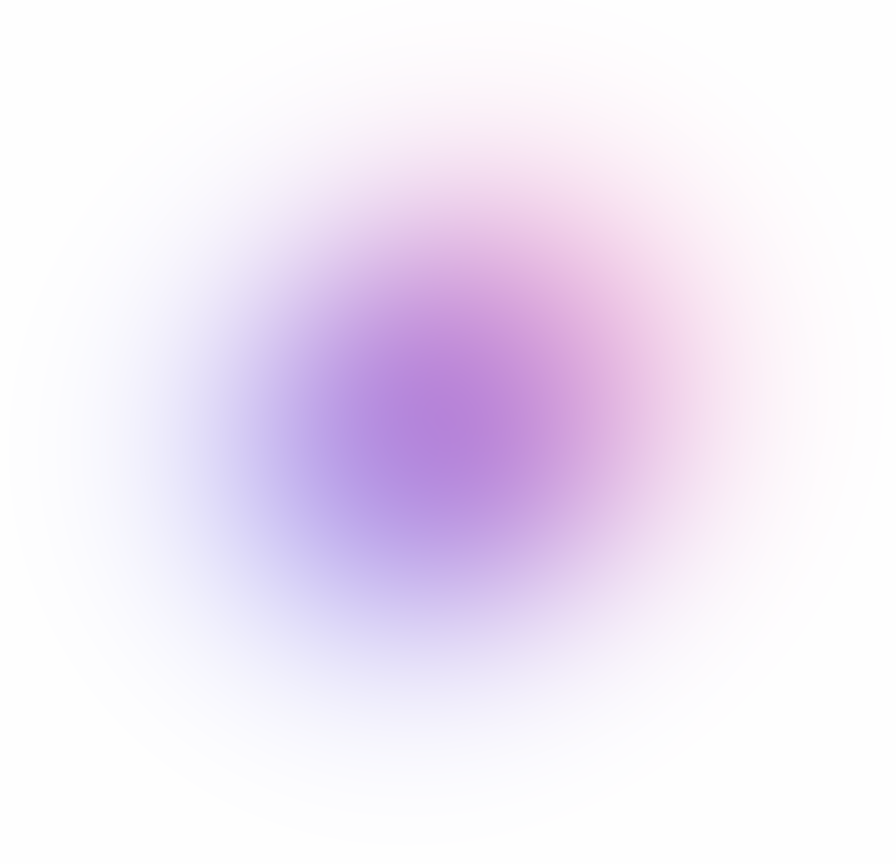
Give the GLSL for this background, as a WebGL 2 fragment shader.

```glsl
#version 300 es
precision highp float;
// Two soft overlapping glows, indigo and pink, on a white ground.

uniform vec2 u_resolution;
out vec4 fragColor;

// Bell-shaped falloff, a little flatter on top than a Gaussian
float glow(vec2 p, vec2 center, float radius, float sharpness) {
    return exp(-pow(length(p - center) / radius, sharpness));
}

void main() {
    // Canvas height is one unit, x measured from the middle
    vec2 p = (gl_FragCoord.xy - vec2(0.5 * u_resolution.x, 0.0)) / u_resolution.y;

    vec3 white = vec3(0.998);
    vec3 indigo = vec3(0.39, 0.40, 0.945);
    vec3 pink = vec3(0.93, 0.28, 0.60);

    // Each glow absorbs light from the ground
    vec3 color = white;
    color -= (1.0 - indigo) * 0.45 * glow(p, vec2(-0.052, 0.479), 0.243, 2.3);
    color -= (1.0 - pink) * 0.33 * glow(p, vec2(0.062, 0.561), 0.250, 2.5);

    fragColor = vec4(color, 1.0);
}
```
